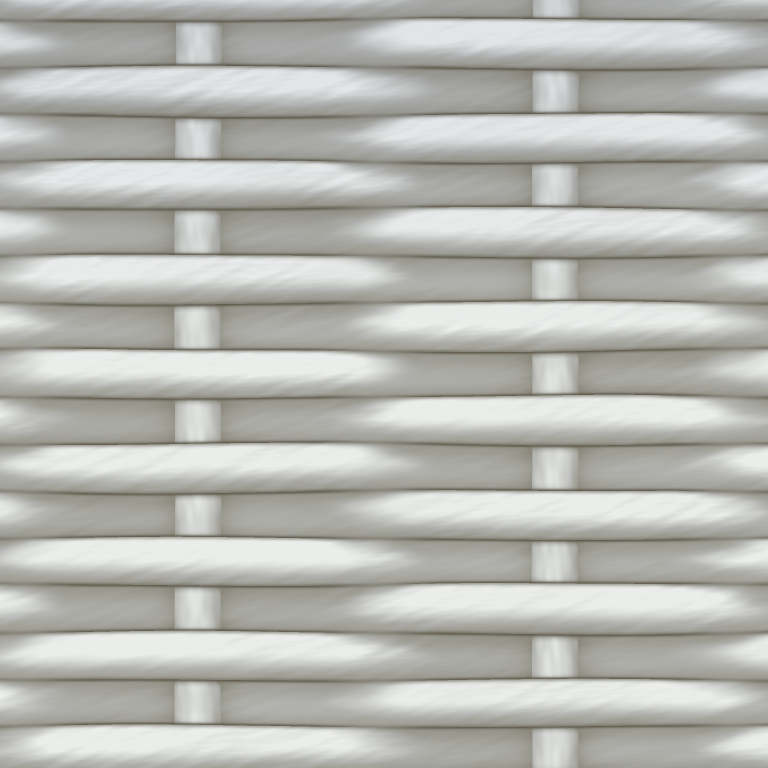
This texture is drawn by a Shadertoy shader. Its source:

```glsl
#define ROW_PITCH 0.0613
#define ROW_OFFSET 0.004
#define POST_PITCH 0.465
#define POST_START 0.258
#define POST_RADIUS 0.030
#define BULGE 0.025
#define WOBBLE 0.07
#define GRAIN 0.30
#define CREASE_WIDTH 0.045
#define SAMPLES 3

const float PI = 3.14159265;
const vec3 CREASE_COLOR = vec3(0.36, 0.34, 0.28);
const vec3 SHADE_COLOR = vec3(0.55, 0.54, 0.49);
const vec3 GREY_COLOR = vec3(0.70, 0.705, 0.69);
const vec3 WHITE_COLOR = vec3(0.92, 0.93, 0.92);

vec2 hashGradient(vec2 p) {
    float a = fract(sin(dot(p, vec2(127.1, 311.7))) * 43758.5);
    return vec2(cos(2.0 * PI * a), sin(2.0 * PI * a));
}

float gradientNoise(vec2 p) {
    vec2 i = floor(p), f = p - i;
    vec2 w = f * f * f * (f * (f * 6.0 - 15.0) + 10.0);
    vec2 e = vec2(0.0, 1.0);
    float a = dot(hashGradient(i), f);
    float b = dot(hashGradient(i + e.yx), f - e.yx);
    float c = dot(hashGradient(i + e.xy), f - e.xy);
    float d = dot(hashGradient(i + e.yy), f - e.yy);
    return mix(mix(a, b, w.x), mix(c, d, w.x), w.y);
}

// Difference of two noise samples reads as relief lit from above
float relief(vec2 p) {
    return gradientNoise(p) - gradientNoise(p + vec2(0.08, 0.3));
}

vec3 paint(float tone) {
    vec3 c = mix(SHADE_COLOR, GREY_COLOR, clamp(tone * 2.0, 0.0, 1.0));
    return mix(c, WHITE_COLOR, clamp(tone * 2.0 - 1.0, 0.0, 1.0));
}

// Depth of a rod: +1 in front of a post, -1 behind it
float rodDepth(float x, float row) {
    float side = 1.0 - 2.0 * mod(row, 2.0);
    return side * cos(PI * (x - POST_START) / POST_PITCH);
}

vec3 wicker(vec2 uv) {
    // Row under this point; s runs from -1 at its top to 1 at its bottom
    float r = (1.0 - uv.y + ROW_OFFSET) / ROW_PITCH;
    r += WOBBLE * gradientNoise(vec2(uv.x * 3.0, r * 0.6));
    float row = floor(r + 0.5);
    if (abs(r - row) > 0.5 + BULGE * rodDepth(uv.x, row)) row += sign(r - row);
    float depth = rodDepth(uv.x, row);
    float halfHeight = 0.5 + BULGE * depth;
    float s = (r - row) / halfHeight;

    // Distance to the nearest post
    float lean = 0.004 * gradientNoise(vec2(uv.y * 2.5, floor(uv.x * 2.0)));
    float post = floor((uv.x - POST_START) / POST_PITCH + 0.5);
    float u = (uv.x - POST_START - post * POST_PITCH + lean) / POST_RADIUS;

    // Wedge where each rod passes from front to back
    float ragged = 0.25 * gradientNoise(vec2(uv.x * 12.0, s * 1.5 + row * 7.3));
    float front = smoothstep(-0.55, 0.25, depth - 0.55 * (s + 0.1) * (s + 0.1) + ragged);

    // Rod shading
    float frontTone = 1.0 - 0.78 * smoothstep(-0.2, 1.0, s)
                    - 0.2 * (1.0 - smoothstep(-1.0, -0.75, s));
    float backTone = 0.43 - 0.24 * (1.0 - smoothstep(-1.0, 0.1, s))
                   - 0.2 * smoothstep(0.3, 1.0, s)
                   - 0.25 * exp(-max(abs(u) - 1.0, 0.0) * 1.8);
    float tone = mix(backTone, frontTone, front);

    // Fibres and slanted dents along the rod
    float slant = s + uv.x * 9.0;
    float dents = relief(vec2(uv.x * 26.0 + s, slant * 1.9 + row * 17.3));
    float fibres = relief(vec2(uv.x * 45.0, s * 6.0 + uv.x * 12.0 + row * 31.7));
    float patches = 0.5 + 0.5 * smoothstep(-0.3, 0.3, gradientNoise(vec2(uv.x * 7.0, row * 3.7)));
    tone += GRAIN * mix(0.5, 1.0, front) * patches * (0.65 * dents + 0.3 * fibres);
    tone += 0.12 * gradientNoise(vec2(uv.x * 4.0, row * 5.3));

    // Upright post in the gaps, shaded by the rod above
    bool onPost = depth < 0.0 && abs(u) < 1.0;
    if (onPost) {
        tone = 0.86 - 0.5 * u * u - 0.1 * u
             - 0.4 * (1.0 - smoothstep(-1.0, -0.6, s))
             - 0.12 * smoothstep(0.6, 1.0, s);
        tone += 0.2 * relief(vec2(u * 3.0 + post * 9.1, uv.y * 22.0));
    }

    // Dark seam between rows, fading where the rods cross
    float edge = (1.0 - abs(s)) * halfHeight / CREASE_WIDTH;
    float seam = exp(-edge * edge) * mix(0.3, 0.9, smoothstep(0.0, 0.6, abs(depth)));
    seam *= mix(1.0, 0.45, front);
    vec3 color = mix(paint(tone), CREASE_COLOR, seam);

    // Slightly cooler light towards the top
    return color * mix(vec3(1.0), vec3(0.96, 0.965, 0.985), smoothstep(0.5, 1.0, uv.y));
}

void mainImage(out vec4 fragColor, in vec2 fragCoord) {
    vec3 sum = vec3(0.0);
    for (int j = 0; j < SAMPLES; j++)
    for (int i = 0; i < SAMPLES; i++) {
        vec2 offset = (vec2(i, j) + 0.5) / float(SAMPLES) - 0.5;
        sum += wicker((fragCoord + offset) / iResolution.xy);
    }
    fragColor = vec4(sum / float(SAMPLES * SAMPLES), 1.0);
}
```
